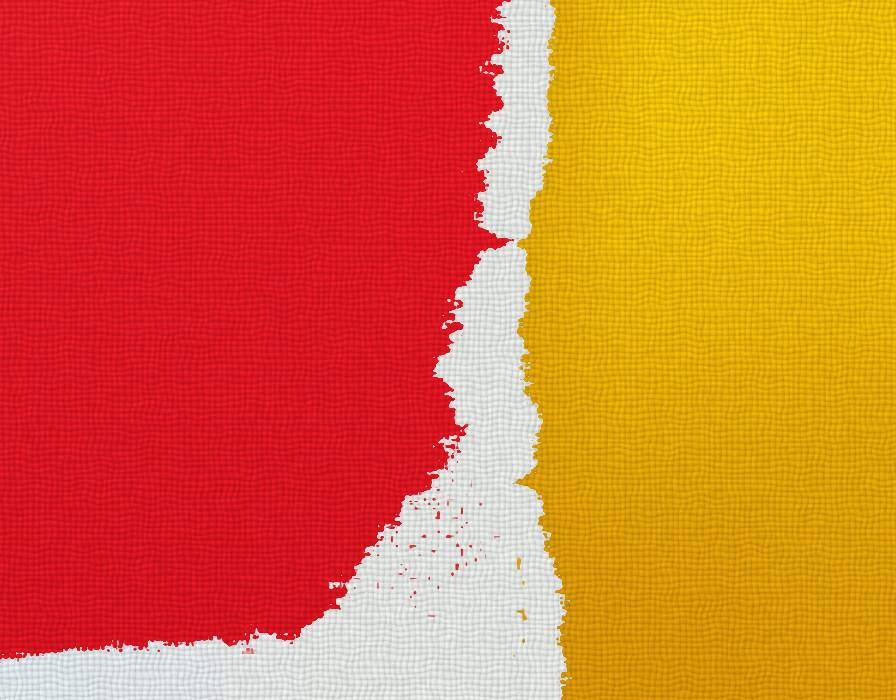
Write a Shadertoy shader that draws this background.

```glsl
// Red and yellow paint with ragged edges on white woven canvas, a bare strip between them.

#define THREADS 116.0
#define RELIEF 0.20
#define RAGGED 1.0
#define RED vec3(0.85, 0.065, 0.11)
#define YELLOW_LIGHT vec3(0.915, 0.75, 0.02)
#define YELLOW_DEEP vec3(0.81, 0.55, 0.02)
#define PRIMER vec3(0.865, 0.873, 0.86)

float hash(vec2 p) {
    vec3 q = fract(vec3(p.xyx) * 0.1031);
    q += dot(q, q.yzx + 33.33);
    return fract((q.x + q.y) * q.z);
}

float noise(vec2 p) {
    vec2 i = floor(p), f = fract(p);
    f = f * f * (3.0 - 2.0 * f);
    return mix(mix(hash(i), hash(i + vec2(1, 0)), f.x),
               mix(hash(i + vec2(0, 1)), hash(i + vec2(1, 1)), f.x), f.y);
}

float bump(float v, float center, float width) {
    float t = (v - center) / width;
    return exp(-t * t);
}

// Thread height of a plain weave: two waving thread sets, the upper one shows
float weave(vec2 p) {
    vec2 q = p * THREADS;
    q += 0.7 * vec2(noise(p * 42.0), noise(p * 42.0 + 71.0));
    vec2 cell = floor(q), f = fract(q) - 0.5;
    if (mod(cell.x + cell.y, 2.0) > 0.5) f = f.yx;
    vec2 body = 0.6 - 2.4 * f * f;
    vec2 wave = 0.4 * cos(3.14159 * f);
    return max(body.y + wave.x, body.x - wave.y);
}

// Torn outline offset: broad lobes, then fine teeth along the horizontal threads
float raggedness(vec2 p) {
    vec2 q = p * vec2(0.7, 1.15);
    return RAGGED * (0.022 * (noise(q * 21.0) - 0.5)
                   + 0.024 * (noise(q * 52.0 + 13.0) - 0.5)
                   + 0.018 * (noise(p * vec2(70.0, 135.0) + 41.0) - 0.5)
                   + 0.012 * (noise(p * vec2(150.0, 240.0) + 87.0) - 0.5));
}

// Positive inside the red field: a right wall joined to a rising lower edge
float redField(vec2 p) {
    float wall = 0.645 + 0.075 * smoothstep(0.45, 1.0, p.y)
               + 0.058 * bump(p.y, 0.655, 0.014) + 0.018 * bump(p.y, 0.625, 0.02)
               - 0.019 * bump(p.y, 0.83, 0.016) - 0.016 * bump(p.y, 0.46, 0.02)
               + 0.013 * bump(p.y, 0.38, 0.04);
    float lower = 0.065 + 0.08 * p.x + 0.25 * smoothstep(0.4, 0.68, p.x);
    float rough = mix(0.5, 1.1, smoothstep(0.2, 0.5, p.x));
    return min(wall - p.x, 0.75 * (p.y - lower)) + rough * raggedness(p);
}

// Positive inside the yellow field
float yellowField(vec2 p) {
    float wall = 0.75 + 0.033 * smoothstep(0.62, 0.84, p.y)
               + 0.055 * (1.0 - smoothstep(0.1, 0.48, p.y))
               - 0.039 * bump(p.y, 0.31, 0.012) + 0.012 * bump(p.y, 0.39, 0.025)
               - 0.012 * bump(p.y, 0.535, 0.012) - 0.013 * bump(p.y, 0.21, 0.04)
               - 0.022 * bump(p.y, 0.651, 0.008);
    return p.x - wall + 0.65 * raggedness(p + 5.0);
}

void mainImage(out vec4 fragColor, in vec2 fragCoord) {
    vec2 p = fragCoord / iResolution.y;
    float soft = 0.8 / iResolution.y;

    // Woven relief lit from the upper left
    float height = weave(p);
    float slope = height - weave(p + vec2(-0.25, 0.35) / THREADS);
    float grain = noise(p * 170.0) - 0.5;
    float shade = RELIEF * (0.5 * (height - 0.68) + 0.4 * slope) + 0.05 * grain;

    // Paint coverage follows the raised threads at its borders
    float thread = 0.009 * (height - 0.65);
    float redDist = redField(p) + thread;
    float yellowDist = yellowField(p) + thread;
    float red = smoothstep(-soft, soft, redDist);
    float yellow = smoothstep(-soft, soft, yellowDist);

    // Dry-brush flecks in the bare corner and below the yellow notch
    vec2 corner = (p - vec2(0.62, 0.23)) / vec2(0.11, 0.12);
    float redZone = exp(-dot(corner, corner)) + 0.7 * exp(-abs(redDist) * 80.0);
    float redFleck = smoothstep(0.0, 0.1, noise(p * 150.0 + 9.0) - 1.03 + 0.25 * min(redZone, 1.0));
    vec2 column = (p - vec2(0.742, 0.15)) / vec2(0.018, 0.15);
    float yellowZone = exp(-dot(column, column));
    float yellowFleck = smoothstep(0.0, 0.1, noise(p * vec2(135.0, 95.0) + 27.0) - 1.04 + 0.3 * yellowZone);

    // Broad tone changes across each surface
    vec3 primer = PRIMER + vec3(-0.02, 0.0, 0.03) * (1.0 - smoothstep(0.0, 0.55, p.x));
    vec3 redPaint = RED * (0.96 + 0.06 * p.y) + vec3(0.0, 0.03, 0.03) * p.y * (1.0 - 0.7 * p.x);
    float light = 0.14 + 0.76 * smoothstep(0.0, 0.9, p.y) + 0.14 * (noise(p * 5.0) - 0.5);
    light *= mix(0.65, 1.0, smoothstep(0.0, 0.16, yellowDist));
    vec3 yellowPaint = mix(YELLOW_DEEP, YELLOW_LIGHT, clamp(light, 0.0, 1.0));
    yellowPaint *= 1.0 - 0.07 * exp(-abs(yellowDist) * 160.0);

    // Layers
    vec3 color = primer * (1.0 + shade);
    vec3 redLit = redPaint * (1.0 + 1.1 * shade) + vec3(0.0, 0.35, 0.35) * max(shade, 0.0);
    color = mix(color, redLit, max(red, 0.85 * redFleck));
    color = mix(color, yellowPaint * (1.0 + 1.2 * shade), max(yellow, 0.9 * yellowFleck));
    fragColor = vec4(clamp(color, 0.0, 1.0), 1.0);
}
```
